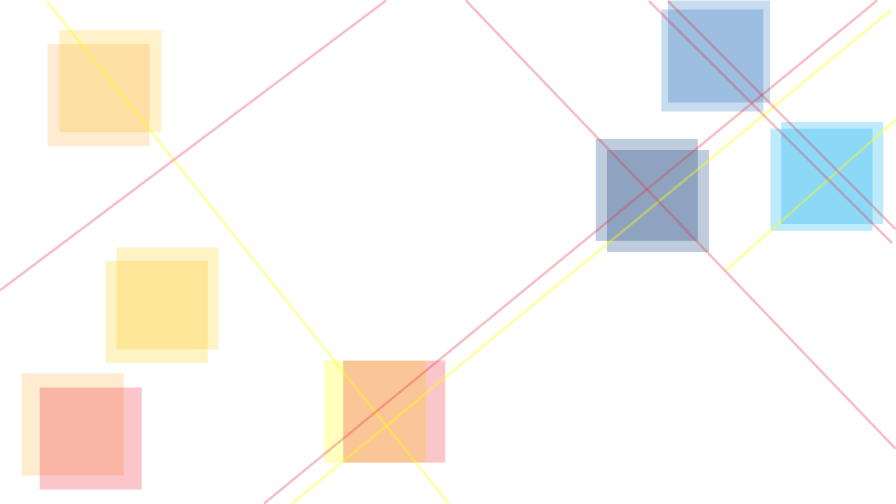
This background is drawn by a Shadertoy shader. Its source:

```glsl
// Pairs of overlapping translucent squares and thin diagonal lines on white.
// Squares multiply like stained glass, so each overlap deepens by itself;
// lines are capsule distance fields blended on top. The canvas is 16 x 9 units.

const float HALF_SIDE  = 0.911;
const float HALF_WIDTH = 0.022;

const vec3 PEACH  = vec3(0.995, 0.922, 0.816);
const vec3 CREAM  = vec3(1.000, 0.949, 0.784);
const vec3 BUTTER = vec3(0.998, 0.951, 0.772);
const vec3 LEMON  = vec3(1.000, 1.000, 0.745);
const vec3 PINK   = vec3(0.982, 0.776, 0.794);
const vec3 SLATE  = vec3(0.745, 0.800, 0.868);
const vec3 BLUE   = vec3(0.781, 0.864, 0.937);
const vec3 CYAN   = vec3(0.740, 0.920, 0.985);

const vec4 RED_INK    = vec4(0.90, 0.16, 0.24, 0.30);
const vec4 YELLOW_INK = vec4(1.00, 1.00, 0.05, 0.39);

// Turns a signed distance into antialiased coverage.
float coverage(float dist, float pixel) {
    return clamp(0.5 - dist / pixel, 0.0, 1.0);
}

float squareDistance(vec2 p, vec2 center) {
    vec2 d = abs(p - center) - HALF_SIDE;
    return max(d.x, d.y);
}

float segmentDistance(vec2 p, vec2 a, vec2 b) {
    vec2 ab = b - a;
    float t = clamp(dot(p - a, ab) / dot(ab, ab), 0.0, 1.0);
    return length(p - a - ab * t);
}

// Filter colour of two squares, shifted from each other by offset.
vec3 squarePair(vec2 p, vec2 center, vec2 offset, vec3 first, vec3 second, float pixel) {
    float a = coverage(squareDistance(p, center), pixel);
    float b = coverage(squareDistance(p, center + offset), pixel);
    return mix(vec3(1.0), first, a) * mix(vec3(1.0), second, b);
}

vec3 drawLine(vec3 base, vec2 p, vec2 a, vec2 b, vec4 ink, float pixel) {
    float dist = segmentDistance(p, a, b) - HALF_WIDTH;
    return mix(base, ink.rgb, ink.a * coverage(dist, pixel));
}

void mainImage(out vec4 fragColor, in vec2 fragCoord) {
    vec2 p = fragCoord / iResolution.xy * vec2(16.0, 9.0);
    float pixel = 9.0 / iResolution.y;
    vec3 color = vec3(1.0);

    // Warm squares on the left
    color *= squarePair(p, vec2(1.76, 7.30), vec2(0.21, 0.25), PEACH, CREAM, pixel);
    color *= squarePair(p, vec2(2.80, 3.43), vec2(0.19, 0.24), BUTTER, BUTTER, pixel);
    color *= squarePair(p, vec2(1.30, 1.42), vec2(0.32, -0.25), PEACH, PINK, pixel);
    color *= squarePair(p, vec2(6.70, 1.65), vec2(0.34, 0.00), LEMON, PINK, pixel);

    // Cool squares on the right
    color *= squarePair(p, vec2(11.55, 5.61), vec2(0.20, -0.20), SLATE, SLATE, pixel);
    color *= squarePair(p, vec2(12.72, 7.92), vec2(0.12, 0.16), BLUE, BLUE, pixel);
    color *= squarePair(p, vec2(14.67, 5.79), vec2(0.19, 0.12), CYAN, CYAN, pixel);

    // Yellow lines
    color = drawLine(color, p, vec2(0.85, 8.96), vec2(8.00, 0.02), YELLOW_INK, pixel);
    color = drawLine(color, p, vec2(5.23, 0.02), vec2(15.90, 8.81), YELLOW_INK, pixel);
    color = drawLine(color, p, vec2(12.96, 4.17), vec2(15.98, 6.85), YELLOW_INK, pixel);

    // Red lines
    color = drawLine(color, p, vec2(0.02, 3.83), vec2(6.88, 8.98), RED_INK, pixel);
    color = drawLine(color, p, vec2(4.73, 0.02), vec2(15.65, 8.98), RED_INK, pixel);
    color = drawLine(color, p, vec2(8.33, 8.98), vec2(15.98, 1.00), RED_INK, pixel);

    // Twin red lines, side by side
    for (int i = 0; i < 2; i++) {
        float k = float(i);
        vec2 top = vec2(11.60 + 0.34 * k, 8.97);
        vec2 bottom = vec2(15.92 + 0.06 * k, 4.67 + 0.25 * k);
        color = drawLine(color, p, top, bottom, RED_INK, pixel);
    }

    fragColor = vec4(color, 1.0);
}
```
